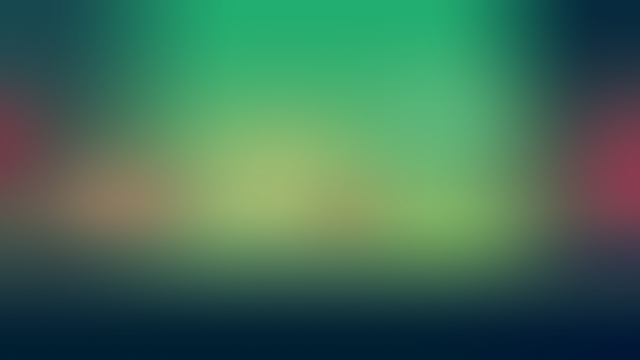
Write a Shadertoy shader that draws this background.

```glsl
// Soft blurred backdrop: an emerald to moss column with warm glows above a navy floor.

// Base colours
const vec3 EMERALD     = vec3(0.13, 0.68, 0.44);
const vec3 MOSS        = vec3(0.49, 0.70, 0.42);
const vec3 TEAL_LEFT   = vec3(0.09, 0.28, 0.31);
const vec3 TEAL_RIGHT  = vec3(0.02, 0.16, 0.24);
const vec3 DUSK        = vec3(0.30, 0.36, 0.30);
const vec3 HAZE        = vec3(0.05, 0.17, 0.24);
const vec3 FLOOR_LEFT  = vec3(0.00, 0.12, 0.19);
const vec3 FLOOR_RIGHT = vec3(0.00, 0.09, 0.21);

// Glow colours
const vec3 MINT    = vec3(0.38, 0.74, 0.53);
const vec3 LIME    = vec3(0.56, 0.78, 0.36);
const vec3 STRAW   = vec3(0.69, 0.76, 0.46);
const vec3 UMBER   = vec3(0.60, 0.55, 0.35);
const vec3 PEACH   = vec3(0.66, 0.49, 0.40);
const vec3 WINE    = vec3(0.52, 0.18, 0.27);
const vec3 CRIMSON = vec3(0.65, 0.19, 0.32);
const vec3 INDIGO  = vec3(0.20, 0.15, 0.35);

// Extents, as fractions of the canvas
const vec2 COLUMN_LEFT  = vec2(0.06, 0.38);
const vec2 COLUMN_RIGHT = vec2(0.66, 0.94);
const vec2 FLOOR_FADE   = vec2(0.05, 0.45);
const float HAZE_HEIGHT = 0.25;
const float WARM_HEIGHT = 0.40;

// Faint tonal bands and grain
const float BAND_LEVELS = 110.0;
const float BAND_AMOUNT = 0.7;
const float GRAIN_CELLS = 288.0;
const float GRAIN_AMOUNT = 0.005;

// Sineless hash, 0 to 1.
float hash(vec2 p) {
    vec3 q = fract(p.xyx * 0.1031);
    q += dot(q, q.yzx + 33.33);
    return fract((q.x + q.y) * q.z);
}

// Smooth value noise, 0 to 1.
float noise(vec2 p) {
    vec2 cell = floor(p);
    vec2 f = smoothstep(0.0, 1.0, fract(p));
    float low = mix(hash(cell), hash(cell + vec2(1, 0)), f.x);
    float high = mix(hash(cell + vec2(0, 1)), hash(cell + vec2(1, 1)), f.x);
    return mix(low, high, f.y);
}

// Blends a tint into the colour with an elliptical Gaussian falloff.
vec3 addGlow(vec3 color, vec2 uv, vec2 center, vec2 radius, vec3 tint, float strength) {
    vec2 d = (uv - center) / radius;
    return mix(color, tint, strength * exp(-dot(d, d)));
}

// Bright central column between two dark sides, warming downwards.
vec3 backdrop(vec2 uv) {
    float warmth = 1.0 - smoothstep(WARM_HEIGHT, 1.0, uv.y);
    float column = smoothstep(COLUMN_LEFT.x, COLUMN_LEFT.y, uv.x)
                 * (1.0 - smoothstep(COLUMN_RIGHT.x, COLUMN_RIGHT.y, uv.x));
    vec3 teal = mix(TEAL_LEFT, TEAL_RIGHT, smoothstep(0.2, 1.0, uv.x));
    vec3 side = mix(teal, DUSK, warmth);
    return mix(side, mix(EMERALD, MOSS, warmth), column);
}

// Gathers tones into soft-edged bands.
vec3 softBands(vec3 color) {
    vec3 level = color * BAND_LEVELS;
    vec3 banded = floor(level) + smoothstep(0.25, 0.75, fract(level));
    return mix(color, banded / BAND_LEVELS, BAND_AMOUNT);
}

void mainImage(out vec4 fragColor, in vec2 fragCoord) {
    vec2 uv = fragCoord / iResolution.xy;
    vec3 color = backdrop(uv);

    // Glows in the column
    color = addGlow(color, uv, vec2(0.69, 0.67), vec2(0.11, 0.17), MINT, 0.45);
    color = addGlow(color, uv, vec2(0.69, 0.30), vec2(0.12, 0.15), LIME, 0.45);
    color = addGlow(color, uv, vec2(0.43, 0.48), vec2(0.13, 0.20), STRAW, 0.70);
    color = addGlow(color, uv, vec2(0.54, 0.40), vec2(0.09, 0.13), UMBER, 0.45);

    // Warm glows at the sides
    color = addGlow(color, uv, vec2(0.19, 0.44), vec2(0.13, 0.15), PEACH, 0.62);
    color = addGlow(color, uv, vec2(-0.02, 0.60), vec2(0.10, 0.17), WINE, 0.68);
    color = addGlow(color, uv, vec2(1.02, 0.51), vec2(0.125, 0.22), CRIMSON, 0.76);
    color = addGlow(color, uv, vec2(1.00, 0.25), vec2(0.12, 0.13), INDIGO, 0.40);

    // Everything sinks through haze into the navy floor
    vec3 floorColor = mix(FLOOR_LEFT, FLOOR_RIGHT, smoothstep(0.6, 1.0, uv.x));
    floorColor = mix(floorColor, HAZE, smoothstep(0.0, HAZE_HEIGHT, uv.y));
    color = mix(floorColor, color, smoothstep(FLOOR_FADE.x, FLOOR_FADE.y, uv.y));

    // Faint texture
    vec2 grainPoint = fragCoord / iResolution.y * GRAIN_CELLS;
    color = softBands(color) + GRAIN_AMOUNT * (noise(grainPoint) - 0.5);
    fragColor = vec4(color, 1.0);
}
```
